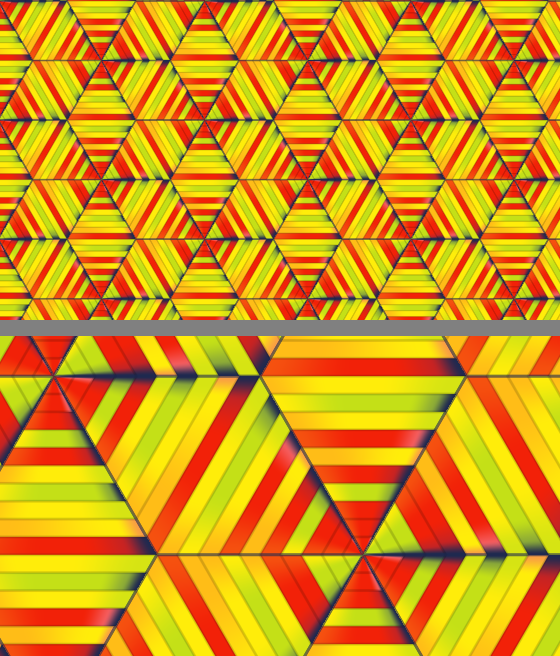
Top: the whole. Bottom: its middle third, enlarged.
A Shadertoy shader for this pattern:

```glsl
// Rhombille tiling: three orientations of a 60 degree rhombus meet in six-pointed stars.
// Each rhombus is a rotated copy of one upright diamond, cut into bands parallel to
// its short diagonal; bands shade along their length, and one orientation has lime tips.

const float SIDE = 0.1228;                  // rhombus side, in canvas widths
const vec2  STAR = vec2(0.0495, -0.0350);   // one star point, from canvas centre
const float BANDS = 20.0;
const float TIP_BANDS = 3.0;                // bands that form each tip
const float SEAM_WIDTH = 0.005;             // in rhombus sides
const float SEAM_STRENGTH = 0.6;
const float BAND_LINE = 0.16;               // darkening where bands meet
const float SQRT3 = sqrt(3.0);

const vec3 YELLOW   = vec3(1.00, 0.93, 0.04);
const vec3 GOLD     = vec3(1.00, 0.74, 0.09);
const vec3 LIME     = vec3(0.77, 0.88, 0.09);
const vec3 OLIVE    = vec3(0.52, 0.64, 0.23);
const vec3 RED      = vec3(0.95, 0.13, 0.03);
const vec3 VERMILION = vec3(0.96, 0.32, 0.06);
const vec3 CRIMSON  = vec3(0.74, 0.14, 0.16);
const vec3 PINK     = vec3(0.96, 0.40, 0.42);
const vec3 NAVY     = vec3(0.12, 0.16, 0.31);

// Band families from top tip to bottom tip: 0 red, 1 yellow, 2 lime, 3 gold
const int FAMILY[20] = int[20](0, 0, 0, 2, 0, 1, 2, 1, 3, 0,
                               1, 2, 1, 0, 3, 0, 2, 0, 0, 0);

// Layered sines give each band its own value in 0..1
float bandVariation(float band) {
    return 0.5 + 0.25 * (sin(band * 2.4) + sin(band * 5.3 + 1.0));
}

// Colour of one band; along runs from 0 at the left end to 1 at the right
vec3 bandColour(float band, float along, bool limeTips) {
    band = clamp(band, 0.0, BANDS - 1.0);
    int family = FAMILY[int(band)];
    float fromTip = min(band, BANDS - 1.0 - band);
    if (limeTips && fromTip <= TIP_BANDS) family = fromTip < TIP_BANDS ? 2 : 0;
    float vary = bandVariation(band);
    float fade = smoothstep(mix(0.55, 0.8, vary), 0.95, along);
    float dark = smoothstep(mix(0.82, 0.92, vary), 1.0, along);

    if (family == 0) {
        vec3 c = mix(VERMILION, RED, smoothstep(0.0, 0.45, along));
        c = mix(c, vary > 0.6 ? PINK : CRIMSON, fade);
        return mix(c, NAVY, dark);
    }
    if (family == 2) {
        vec3 c = mix(YELLOW, LIME, smoothstep(0.0, 0.4, along));
        return mix(mix(c, OLIVE, fade), NAVY, dark);
    }
    if (family == 3) {
        vec3 c = mix(GOLD, YELLOW, smoothstep(0.2, 0.85, along));
        return mix(c, PINK, 0.6 * dark);
    }
    vec3 c = mix(GOLD, YELLOW, smoothstep(0.0, 0.3 + 0.2 * vary, along));
    return mix(c, LIME, 0.7 * fade);
}

vec2 rotate(vec2 p, float angle) {
    float c = cos(angle), s = sin(angle);
    return vec2(c * p.x - s * p.y, s * p.x + c * p.y);
}

// Position relative to the nearest repeat of a centre
vec2 repeatAround(vec2 p, vec2 centre) {
    vec2 period = vec2(3.0, SQRT3);
    return mod(p - centre + 0.5 * period, period) - 0.5 * period;
}

// Distance inward from the edge of an upright diamond with unit sides
float diamondInset(vec2 p) {
    return 0.5 * (0.5 * SQRT3 - SQRT3 * abs(p.x) - abs(p.y));
}

void mainImage(out vec4 fragColor, in vec2 fragCoord) {
    vec2 p = (fragCoord - 0.5 * iResolution.xy) / iResolution.x;
    p = (p - STAR) / SIDE;
    float pixel = 1.0 / (iResolution.x * SIDE);

    // Find the rhombus that holds this point, in its upright frame
    vec2 local = vec2(0.0);
    float inset = -10.0;
    bool limeTips = false;
    for (int turn = -1; turn <= 1; turn++) {
        vec2 q = rotate(p, -float(turn) * radians(60.0));
        for (int column = 0; column < 2; column++) {
            vec2 centre = column == 0 ? vec2(0.0, 0.5 * SQRT3) : vec2(1.5, 0.0);
            vec2 candidate = repeatAround(q, centre);
            float d = diamondInset(candidate);
            if (d > inset) {
                inset = d;
                local = candidate;
                limeTips = turn == -1;
            }
        }
    }

    // Band coordinates: across counts bands from the top tip
    float across = (0.5 - local.y / SQRT3) * BANDS;
    float halfWidth = max(0.5 - abs(local.y) / SQRT3, 0.001);
    float along = clamp(0.5 + 0.5 * local.x / halfWidth, 0.0, 1.0);

    // Blend over the nearest band boundary
    float boundary = floor(across + 0.5);
    float soft = 0.7 * pixel * BANDS / SQRT3;
    float offset = across - boundary;
    vec3 colour = mix(bandColour(boundary - 1.0, along, limeTips),
                      bandColour(boundary, along, limeTips),
                      smoothstep(-soft, soft, offset));

    // Fine lines between bands and along the rhombus seams
    colour *= 1.0 - BAND_LINE * (1.0 - smoothstep(0.03, 0.08 + soft, abs(offset)));
    float seam = 1.0 - smoothstep(SEAM_WIDTH, SEAM_WIDTH + pixel, inset);
    colour = mix(colour, NAVY, SEAM_STRENGTH * seam);

    fragColor = vec4(colour, 1.0);
}
```
